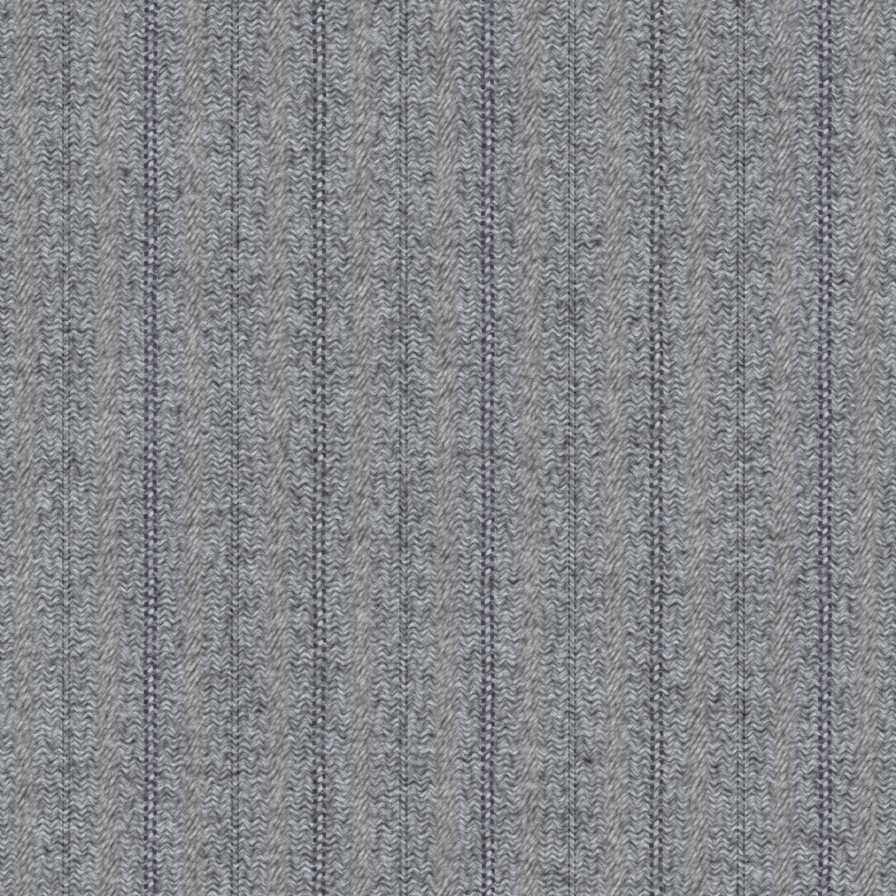
Reproduce this texture procedurally as a Shadertoy shader.

```glsl
// Grey-blue wool suiting with beaded dark pinstripes, fine twin lines and faint warm twill bands.

const float TAU = 6.2831853;
const float PERIOD = 0.1882;       // spacing of the beaded stripes
const float FIRST_STRIPE = 0.168;  // centre of the leftmost stripe
const float STITCHES = 92.0;       // beads per canvas height

const vec3 COOL_TINT = vec3(0.985, 1.0, 1.035);
const vec3 WARM_TINT = vec3(1.005, 1.0, 1.0);
const vec3 STRIPE_DARK = vec3(0.23, 0.23, 0.27);
const vec3 BEAD_LIGHT = vec3(0.78, 0.78, 0.80);

float hash(vec2 p) {
    vec3 q = fract(p.xyx * 0.1031);
    q += dot(q, q.yzx + 33.33);
    return fract((q.x + q.y) * q.z);
}

// Cellular noise: x = distance to the nearest point, y = random value of its cell
vec2 cells(vec2 p) {
    vec2 base = floor(p);
    vec2 nearest = vec2(9.0, 0.0);
    for (int j = -1; j <= 1; j++) {
        for (int i = -1; i <= 1; i++) {
            vec2 cell = base + vec2(i, j);
            vec2 point = cell + vec2(hash(cell + 7.3), hash(cell + 41.7));
            float dist = length(p - point);
            if (dist < nearest.x) nearest = vec2(dist, hash(cell + 83.1));
        }
    }
    return nearest;
}

// Soft-edged vertical line
float line(float x, float halfWidth) {
    return 1.0 - smoothstep(0.5 * halfWidth, 1.5 * halfWidth, abs(x));
}

// Rounded yarn floats with random brightness
float yarn(vec2 p) {
    vec2 c = cells(p);
    return 0.17 * (c.y - 0.5) + 0.34 * (0.45 - c.x);
}

// Rippled, nearly horizontal rows of the ground cloth
float groundWeave(vec2 uv) {
    float ripple = 0.55 * sin(TAU * uv.x * 58.0);
    float rows = sin(TAU * (uv.y * 150.0 + 0.5 * ripple));
    return yarn(vec2(uv.x * 135.0, uv.y * 225.0 + ripple)) + 0.055 * rows;
}

// Steep diagonal weave of the warm bands
float bandWeave(vec2 uv) {
    float twill = sin(TAU * (uv.x * 150.0 - uv.y * 90.0));
    return 0.85 * yarn(vec2(uv.x * 225.0 - uv.y * 125.0, uv.y * 145.0)) + 0.05 * twill;
}

// Long horizontal slubs plus slow unevenness in the dye
float wear(vec2 uv) {
    float slub = cells(uv * vec2(14.0, 150.0)).y - 0.5;
    float drift = sin(uv.x * 9.0 + 2.0 * sin(uv.y * 5.0)) + sin(uv.y * 23.0 + uv.x * 4.0);
    return 0.045 * slub + 0.003 * drift;
}

// Dark stitches either side of a row of light beads
vec3 beadedStripe(vec3 cloth, float x, float y, float id) {
    float row = y * STITCHES + hash(vec2(id, 5.0));
    float variation = hash(vec2(floor(row), id));
    float lean = 0.0006 * sin(y * 31.0 + id * 2.0);
    float columns = line(abs(x + lean) - 0.0050, 0.0022);
    float gaps = smoothstep(-0.7, 0.8, cos(TAU * (row + sign(x) * 0.22)));
    vec3 color = mix(cloth, STRIPE_DARK, 0.28 * line(x, 0.0055));
    color = mix(color, STRIPE_DARK, columns * gaps * (0.6 + 0.4 * variation));
    vec2 offset = vec2((x + lean) * STITCHES - 0.25 * (variation - 0.5), fract(row) - 0.5);
    offset.y -= 0.45 * offset.x;
    float knot = 1.0 - smoothstep(0.12, 0.38, length(offset));
    return mix(color, BEAD_LIGHT, knot * (0.45 + 0.5 * variation));
}

// Pair of hairlines broken up by the weave
float twinLines(float x, float y) {
    float dashes = 0.6 + 0.4 * sin(TAU * y * 130.0 + sign(x) * 1.5);
    return line(abs(x) - 0.0034, 0.0013) * dashes;
}

void mainImage(out vec4 fragColor, in vec2 fragCoord) {
    vec2 uv = fragCoord / iResolution.xy;

    // Position within the repeat
    float phase = (uv.x - FIRST_STRIPE) / PERIOD;
    float id = floor(phase + 0.5);
    float fromStripe = (phase - id) * PERIOD;
    float fromMiddle = (fract(phase) - 0.5) * PERIOD;
    float fromBand = abs(fromStripe) - 0.25 * PERIOD;

    // Cloth with faint warm bands at the quarter points
    float band = 1.0 - smoothstep(0.003, 0.016, abs(fromBand));
    float weave = mix(groundWeave(uv), bandWeave(uv), band);
    float tone = 0.527 + weave + wear(uv) + 0.018 * band;
    vec3 color = tone * mix(COOL_TINT, WARM_TINT, band);

    // Stripes
    color *= 1.0 - 0.35 * twinLines(fromMiddle, uv.y);
    color = beadedStripe(color, fromStripe, uv.y, id);

    fragColor = vec4(clamp(color, 0.0, 1.0), 1.0);
}
```
